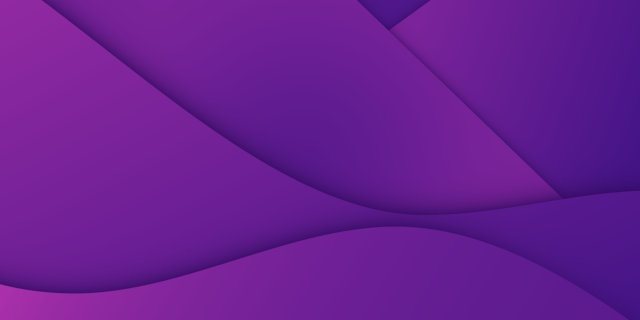
Reproduce this background procedurally as a Shadertoy shader.

```glsl
// Overlapping violet paper sheets with flowing wave edges and soft shadows.
// Each sheet is a signed distance (negative inside) with its own tone gradient;
// sheets are painted back to front, each shading the ones behind it.

const vec3 DEEP   = vec3(0.27, 0.08, 0.53);   // tone 0
const vec3 BRIGHT = vec3(0.67, 0.19, 0.67);   // tone 1
const vec3 SHADOW = vec3(0.19, 0.04, 0.37);

const float BACKDROP_TONE = 0.10;
const float WAVE_SHADOW   = 0.75;
const float WAVE_BLUR     = 0.034;
const float FOLD_SHADOW   = 0.55;
const float FOLD_BLUR     = 0.014;

// Straight edges: a point on the edge and the outward normal.
const vec2 NOTCH_POINT  = vec2(1.346, 1.0);
const vec2 NOTCH_NORMAL = vec2(-0.586, 0.810);
const vec2 FOLD_POINT   = vec2(1.115, 1.0);
const vec2 FOLD_NORMAL  = vec2(0.694, 0.720);

// Wave knots: x, height, slope.
const vec3 UPPER_A = vec3(0.130, 1.000, -0.75);
const vec3 UPPER_B = vec3(1.328, 0.328,  0.00);
const vec3 UPPER_C = vec3(2.000, 0.404,  0.04);
const vec3 LOWER_A = vec3(0.000, 0.112, -0.26);
const vec3 LOWER_B = vec3(0.234, 0.083,  0.00);
const vec3 LOWER_C = vec3(1.237, 0.292,  0.00);
const vec3 LOWER_D = vec3(1.966, 0.000, -0.70);

// Cubic through two knots; returns height and slope.
vec2 hermite(vec3 a, vec3 b, float x) {
    float w = b.x - a.x;
    float t = (x - a.x) / w;
    float rise = b.y - a.y;
    float c2 = 3.0 * rise - w * (2.0 * a.z + b.z);
    float c3 = w * (a.z + b.z) - 2.0 * rise;
    float height = a.y + t * (w * a.z + t * (c2 + t * c3));
    float slope = a.z + t * (2.0 * c2 + 3.0 * t * c3) / w;
    return vec2(height, slope);
}

vec2 upperWave(float x) {
    return x < UPPER_B.x ? hermite(UPPER_A, UPPER_B, x)
                         : hermite(UPPER_B, UPPER_C, x);
}

vec2 lowerWave(float x) {
    if (x < LOWER_B.x) return hermite(LOWER_A, LOWER_B, x);
    return x < LOWER_C.x ? hermite(LOWER_B, LOWER_C, x)
                         : hermite(LOWER_C, LOWER_D, x);
}

// Approximate distance above a wave, corrected for its slope.
float waveDistance(vec2 p, vec2 wave) {
    return (p.y - wave.x) / sqrt(1.0 + wave.y * wave.y);
}

vec3 tint(float tone) {
    return mix(DEEP, BRIGHT, tone);
}

// Shade what lies behind the sheet, then cover it with a smooth edge.
vec3 addSheet(vec3 behind, float tone, float d, float strength, float blur, float pixel) {
    vec3 shaded = mix(behind, SHADOW, strength * exp(-max(d, 0.0) / blur));
    return mix(tint(tone), shaded, smoothstep(-pixel, pixel, d));
}

void mainImage(out vec4 fragColor, in vec2 fragCoord) {
    vec2 p = fragCoord / iResolution.xy * vec2(2.0, 1.0);
    float pixel = 0.8 / iResolution.y;
    vec3 color = tint(BACKDROP_TONE);

    // Right sheet, darkening toward the right
    float across = (p.x - 0.35 * p.y - 0.98) / 0.83;
    float rightTone = mix(0.53, 0.0, clamp(across, 0.0, 1.0));
    float notch = dot(p - NOTCH_POINT, NOTCH_NORMAL);
    color = addSheet(color, rightTone, notch, FOLD_SHADOW, FOLD_BLUR, pixel);

    // Middle sheet, with a dark hollow near its lower edge
    float hollow = length(p - vec2(0.95, 0.50));
    float middleTone = 0.22 + 0.30 * smoothstep(0.0, 0.68, hollow);
    float fold = dot(p - FOLD_POINT, FOLD_NORMAL);
    color = addSheet(color, middleTone, fold, FOLD_SHADOW, FOLD_BLUR, pixel);

    // Large left sheet, brightest in the upper left
    float leftTone = 0.375 - 0.19 * p.x + 0.375 * p.y;
    float upper = waveDistance(p, upperWave(p.x));
    color = addSheet(color, leftTone, upper, WAVE_SHADOW, WAVE_BLUR, pixel);

    // Front sheet, glowing in the lower left; its shadow thins to the right
    float frontTone = 0.12 + 0.83 * exp(-1.1 * (p.x - 0.6 * p.y));
    float frontShadow = WAVE_SHADOW * mix(1.0, 0.5, smoothstep(1.2, 1.8, p.x));
    float lower = waveDistance(p, lowerWave(p.x));
    color = addSheet(color, frontTone, lower, frontShadow, WAVE_BLUR, pixel);

    fragColor = vec4(color, 1.0);
}
```
